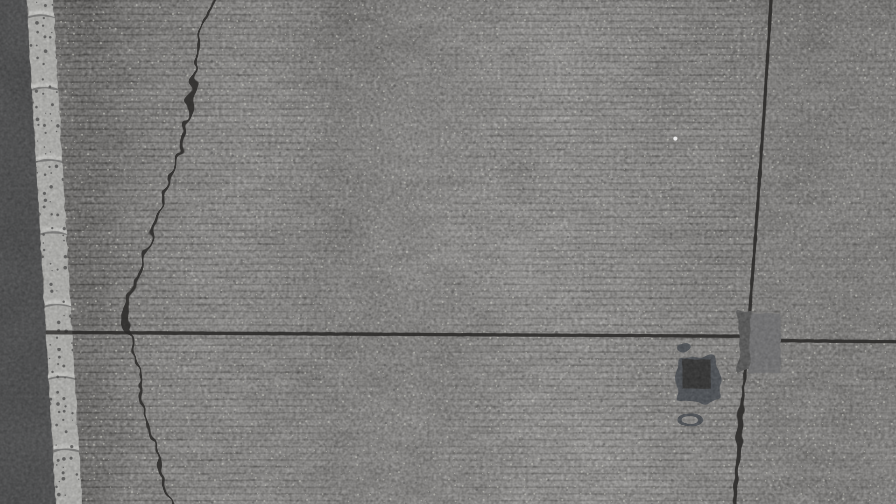
Give the GLSL for this texture, as a Shadertoy shader.

```glsl
// Grooved concrete slabs with a jagged crack, dark joints, a worn painted stripe and small repairs.

const float GROOVE_PERIOD = 0.0134;
const float GROOVE_DEPTH = 0.105;
const float GRAIN = 0.13;
const float SPECK_CELL = 0.014;
const float SPECK_CHANCE = 0.36;
const float STRIPE_WIDTH = 0.052;
const float RIDGE_PERIOD = 0.1435;
const vec3 CONCRETE = vec3(0.512, 0.508, 0.502);
const vec3 ASPHALT = vec3(0.315, 0.317, 0.32);
const vec3 PAINT = vec3(0.66, 0.66, 0.65);
const vec3 GAP = vec3(0.17, 0.165, 0.16);
const vec3 MORTAR = vec3(0.445, 0.445, 0.45);
const vec3 TAR = vec3(0.30, 0.315, 0.335);

// Crack path from the top edge to the bottom edge
const int CRACK_POINTS = 15;
const vec2 CRACK[CRACK_POINTS] = vec2[](
    vec2(0.430, 1.01), vec2(0.398, 0.942), vec2(0.384, 0.838), vec2(0.375, 0.780),
    vec2(0.359, 0.699), vec2(0.329, 0.618), vec2(0.301, 0.537), vec2(0.273, 0.456),
    vec2(0.248, 0.380), vec2(0.250, 0.340), vec2(0.262, 0.333), vec2(0.273, 0.259),
    vec2(0.287, 0.178), vec2(0.315, 0.086), vec2(0.346, -0.01));

vec2 hash2(vec2 p) {
    vec3 q = fract(p.xyx * vec3(0.1031, 0.103, 0.0973));
    q += dot(q, q.yzx + 33.33);
    return fract((q.xx + q.yz) * q.zy);
}

float corner(vec2 cell, vec2 offset) {
    return dot(hash2(cell) * 2.0 - 1.0, offset);
}

float gradientNoise(vec2 p) {
    vec2 i = floor(p), f = fract(p), e = vec2(0, 1);
    vec2 u = f * f * (3.0 - 2.0 * f);
    return mix(mix(corner(i, f), corner(i + e.yx, f - e.yx), u.x),
               mix(corner(i + e.xy, f - e.xy), corner(i + 1.0, f - 1.0), u.x), u.y);
}

float bump(float x, float centre, float width) {
    float t = (x - centre) / width;
    return exp(-t * t);
}

// Soft coverage of a signed distance
float cover(float d) {
    float soft = 0.7 / iResolution.y;
    return 1.0 - smoothstep(-soft, soft, d);
}

float box(vec2 p, vec2 halfSize) {
    vec2 d = abs(p) - halfSize;
    return length(max(d, 0.0)) + min(max(d.x, d.y), 0.0);
}

float segment(vec2 p, vec2 a, vec2 b) {
    vec2 v = b - a;
    return length(p - a - v * clamp(dot(p - a, v) / dot(v, v), 0.0, 1.0));
}

// Randomly placed round dots; returns coverage
float specks(vec2 p, float cell, float chance, float radius) {
    vec2 id = floor(p / cell);
    vec2 h = hash2(id), k = hash2(id + 71.0);
    vec2 centre = (id + 0.25 + 0.5 * h) * cell;
    return step(k.x, chance) * cover(length(p - centre) - radius * (0.3 + k.y));
}

vec3 concrete(vec2 p) {
    // Broad wear bands and mottling
    float tone = 0.045 * bump(p.x, 1.12, 0.24) + 0.026 * bump(p.x, 0.48, 0.14)
               - 0.014 * bump(p.x, 0.68, 0.08) - 0.065 * bump(p.x, 0.16, 0.09)
               - 0.012 * smoothstep(1.47, 1.52, p.x) - 0.02 * smoothstep(0.75, 1.0, p.y);
    tone += 0.035 * gradientNoise(p * 5.0) + 0.05 * gradientNoise(p * vec2(14.0, 40.0));

    // Horizontal grooves, worn away along the wheel tracks
    float y = p.y + 0.0015 * gradientNoise(p * vec2(9.0, 20.0));
    float d = abs(fract(y / GROOVE_PERIOD) - 0.5) * GROOVE_PERIOD;
    float wear = 1.0 - 0.85 * bump(p.x, 0.79, 0.17) - 0.6 * smoothstep(1.44, 1.54, p.x);
    float broken = 0.65 + 0.8 * gradientNoise(p * vec2(22.0, 75.0));
    tone -= GROOVE_DEPTH * wear * clamp(broken, 0.1, 1.0) * cover(d - 0.0016);
    return CONCRETE + tone;
}

void mainImage(out vec4 fragColor, in vec2 fragCoord) {
    vec2 p = fragCoord / iResolution.y;
    float grain = gradientNoise(p * 143.0) + 0.7 * gradientNoise(p * 237.0 + 19.0);
    float rough = gradientNoise(p * 62.0);
    vec2 warp = vec2(gradientNoise(p * 38.0), gradientNoise(p * 38.0 + 50.0));
    vec3 color = concrete(p) + GRAIN * grain;
    color = mix(color, vec3(0.76, 0.76, 0.73), 0.65 * specks(p, SPECK_CELL, SPECK_CHANCE, 0.0015));
    color = mix(color, vec3(0.33), 0.5 * specks(p + 3.0, 0.023, 0.25, 0.002));
    color = mix(color, vec3(0.92), cover(length(p - vec2(1.340, 0.725)) - 0.004));

    // Jagged crack with wider chipped spots
    float crack = 1.0;
    vec2 q = p + 0.014 * warp + vec2(0.006 * rough, 0.0);
    for (int i = 0; i < CRACK_POINTS - 1; i++) crack = min(crack, segment(q, CRACK[i], CRACK[i + 1]));
    float chips = bump(p.y, 0.80, 0.022) + bump(p.y, 0.838, 0.01) + bump(p.y, 0.37, 0.025)
                + 0.8 * bump(p.y, 0.08, 0.013);
    color = mix(color, GAP, 0.88 * cover(crack - 0.0026 - 0.0045 * chips - 0.003 * rough));

    // Joints between slabs
    float across = p.y - mix(0.341 - 0.0055 * p.x, 0.338 - 0.009 * p.x, step(1.51, p.x));
    float chipped = 1.0 - smoothstep(0.25, 0.30, p.y);
    float along = p.x - (1.456 + 0.088 * p.y - 0.014 * p.y * p.y) + 0.009 * warp.x * chipped;
    float joint = min(abs(across + 0.001 * rough) - 0.0034,
                      abs(along) - 0.0031 - 0.003 * bump(p.y, 0.14, 0.04) - 0.002 * rough);
    color = mix(color, GAP, 0.9 * cover(joint));

    // Painted stripe with ridges and pits, beside plain asphalt
    float edge = p.x - (0.111 - 0.058 * p.y);
    float ridge = (fract((p.y - 0.826) / RIDGE_PERIOD + 0.5) - 0.5) * RIDGE_PERIOD;
    ridge += 6.0 * pow(edge - 0.5 * STRIPE_WIDTH, 2.0);
    float stripe = abs(edge - 0.5 * STRIPE_WIDTH) - 0.5 * STRIPE_WIDTH + 0.004 * rough;
    vec3 paint = PAINT + 0.08 * grain + 0.08 * bump(ridge, 0.006, 0.005);
    paint = mix(paint, vec3(0.36), 0.65 * cover(abs(ridge) - 0.0018 - 0.002 * rough));
    paint = mix(paint, vec3(0.3), 0.8 * specks(p, 0.0135, 0.42, 0.0028));
    paint = mix(paint, GAP, 0.8 * cover(abs(across) - 0.004));
    vec3 asphalt = ASPHALT + 0.06 * grain + 0.03 * gradientNoise(p * 12.0);
    color = mix(color, asphalt, cover(edge));
    color = mix(color, paint, cover(stripe));

    // Mortar repair where the joints meet
    float patchEdge = 0.004 * rough;
    color = mix(color, MORTAR + 0.06 * grain, cover(box(p - vec2(1.517, 0.319), vec2(0.032, 0.059)) + patchEdge));
    color = mix(color, vec3(0.355) + 0.07 * grain,
                cover(box(p - vec2(1.477, 0.323), vec2(0.011, 0.058)) + 0.012 * warp.y));

    // Tar blot with a dark square, a small smear above and a ring below
    vec2 t = p + 0.014 * warp;
    float blot = box(t - vec2(1.384, 0.246), vec2(0.027, 0.030)) - 0.015;
    blot = min(blot, length((t - vec2(1.357, 0.311)) * vec2(0.8, 1.0)) - 0.011);
    vec2 r = (p - vec2(1.370, 0.167)) * vec2(1.0, 2.0);
    float ring = abs(length(r + 0.004 * warp) - 0.021) - 0.005;
    color = mix(color, TAR + 0.06 * grain, 0.92 * cover(min(blot, ring)));
    color = mix(color, vec3(0.225) + 0.05 * grain, cover(box(p - vec2(1.382, 0.258), vec2(0.028, 0.029)) + 0.002 * rough));

    fragColor = vec4(clamp(color, 0.0, 1.0), 1.0);
}
```
